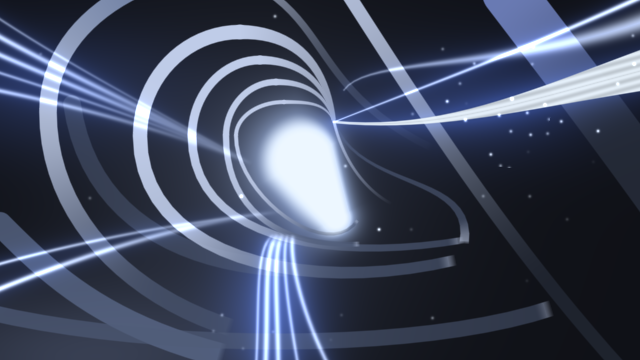
Reproduce this background procedurally as a Shadertoy shader.

```glsl
// Abstract tunnel of silver ribbons and blue light streaks around a white core.

const vec2 CANVAS = vec2(16, 9); // units used throughout
const int STEPS = 20;
const vec3 NIGHT = vec3(0.06, 0.067, 0.09);
const vec3 HAZE = vec3(0.15, 0.17, 0.22);
const vec3 BLUE = vec3(0.24, 0.37, 0.78);
const vec3 SILVER = vec3(0.75, 0.8, 0.91);
const vec3 STEEL = vec3(0.31, 0.36, 0.47);
const vec3 WHITE = vec3(0.93, 0.97, 1);
const vec2 KNOT = vec2(8.35, 5.95); // rings and streaks meet here
const vec2 CORE_TOP = vec2(7.6, 5), CORE_TIP = vec2(8.4, 3.55);
const float STAR_CELL = 0.42;
const int RINGS = 4;
// Per ring: left x, crest, half width; then lower control and end
const vec4 RING_TOP[RINGS] = vec4[RINGS](
  vec4(3.5, 6, 8.2, 0.18), vec4(4.8, 6.5, 7.5, 0.11),
  vec4(5.65, 6.9, 6.95, 0.08), vec4(5.9, 7.1, 6.45, 0.05));
const vec4 RING_END[RINGS] = vec4[RINGS](
  vec4(7.5, 1.6, 11.4, 2.5), vec4(8, 2.4, 11.6, 3),
  vec4(7.2, 2.8, 9, 2.9), vec4(8.2, 2.4, 8.95, 3.5));

float hash(vec2 p) { return fract(sin(dot(p, vec2(127.1, 311.7))) * 43758.5453); }

float spot(vec2 p, vec2 center, vec2 size) {
  vec2 q = (p - center) / size;
  return exp(-dot(q, q));
}

// Distance to a cubic curve, and the parameter found there
vec2 curve(vec2 p, vec4 ab, vec4 cd) {
  vec2 best = vec2(1e3, 0), from = ab.xy;
  for (int i = 1; i <= STEPS; i++) {
    float t = float(i) / float(STEPS), s = 1.0 - t;
    vec2 to = s*s*(s*ab.xy + 3.0*t*ab.zw) + t*t*(3.0*s*cd.xy + t*cd.zw);
    vec2 e = to - from;
    float h = clamp(dot(p - from, e) / dot(e, e), 0.0, 1.0);
    float d = length(p - from - e * h);
    if (d < best.x) best = vec2(d, (float(i) - 1.0 + h) / float(STEPS));
    from = to;
  }
  return best;
}

void ribbon(inout vec3 col, vec2 q, float halfWidth, vec3 tint, float alpha) {
  float aa = CANVAS.y / iResolution.y, cap = min(1.0, 60.0 - 60.0 * q.y);
  col = mix(col, tint, alpha * cap * (1.0 - smoothstep(-aa, aa, q.x - halfWidth)));
}

void streak(inout vec3 col, vec2 q, float halfWidth, float power) {
  col += power * (0.4 * BLUE * exp(-q.x * 6.0) + WHITE * exp(-pow(q.x / halfWidth, 2.0)));
}

void mainImage(out vec4 fragColor, in vec2 fragCoord) {
  vec2 p = fragCoord / iResolution.xy * CANVAS;

  // Dark space with grey and blue haze
  vec3 col = NIGHT + HAZE * 0.75 * spot(p, vec2(6.3, 4.5), vec2(4.2, 3.6));
  col += HAZE * spot(p, vec2(2, 0), vec2(5, 2));
  col += BLUE * 0.24 * spot(p, vec2(12.2, 6.4), vec2(3, 1.4));
  col += BLUE * 0.25 * spot(p, vec2(1, 6.8), vec2(3.2, 1.5));
  col += BLUE * 0.4 * spot(p, vec2(6.8, 1.2), vec2(1.3, 2));

  // Diagonal bands on the right
  vec2 q = curve(p, vec4(12.7, 9.2, 14, 7.5), vec4(15.3, 5.8, 16.8, 3.7));
  ribbon(col, q, 0.65, mix(vec3(0.5, 0.58, 0.85), STEEL * 0.5, smoothstep(0.0, 0.7, q.y)), 0.8);
  q = curve(p, vec4(8.6, 9.3, 10.4, 6.5), vec4(12.6, 3, 15.6, -0.3));
  ribbon(col, q, 0.17, mix(SILVER, STEEL * 0.4, smoothstep(0.0, 0.8, q.y)), 0.9);

  // Outer loop and low sweeping bands
  q = curve(p, vec4(0, 3.4, 1.2, 2.2), vec4(2.5, 0.9, 5.6, 0.1));
  ribbon(col, q, 0.3, STEEL * 1.15, 0.75);
  q = curve(p, vec4(-0.3, 1.2, 4, 0.2), vec4(10.5, 0.2, 13.8, 1.3));
  ribbon(col, q, 0.2, mix(STEEL, SILVER, smoothstep(0.96, 1.0, q.y)), 0.7 - 0.2 * q.y);
  q = curve(p, vec4(1.8, 6.4, 2.2, 3.6), vec4(4.5, 2.4, 7.2, 2.3));
  ribbon(col, q, 0.22, STEEL, 0.5);
  q = curve(p, vec4(1.2, 6.2, 1.2, 3.6), vec4(3.2, 1.6, 5.8, 0.8));
  ribbon(col, q, 0.22, mix(SILVER * 0.9, STEEL, smoothstep(0.0, 0.8, q.y)), 1.0 - 0.5 * q.y);
  q = curve(p, vec4(4.2, 9.6, 2.4, 9), vec4(1.2, 7.8, 1.2, 6.2));
  ribbon(col, q, 0.22, mix(STEEL * 1.3, SILVER * 0.9, q.y), 1.0);

  // Soft light around the core
  vec2 axis = CORE_TIP - CORE_TOP;
  float along = clamp(dot(p - CORE_TOP, axis) / dot(axis, axis), 0.0, 1.0);
  float core = length(p - CORE_TOP - axis * along) - mix(0.78, 0.36, along);
  float leftSide = 1.0 - smoothstep(7.3, 8.9, p.x);
  col += vec3(0.56, 0.64, 0.77) * exp(-max(core, 0.0) * mix(4.5, 1.7, leftSide));

  // Nested rings, from the widest inward
  for (int i = 0; i < RINGS; i++) {
    vec4 top = RING_TOP[i];
    vec2 crest = top.yz, left = vec2(top.x, 5.6), bend = (crest - left) * 0.55;
    q = curve(p, vec4(left, left.x, 2.6 + 0.5 * float(i)), RING_END[i]);
    float dim = smoothstep(0.25, 0.8, q.y) - smoothstep(0.96, 1.0, q.y);
    ribbon(col, q, top.w * (1.0 - 0.25 * q.y), mix(SILVER, STEEL, dim), 1.0 - 0.4 * q.y);
    q = curve(p, vec4(crest, crest.x - bend.x, crest.y), vec4(left.x, left.y + bend.y, left));
    ribbon(col, q, top.w, SILVER, 1.0);
    q = curve(p, vec4(crest, crest.x + bend.x, crest.y), vec4(KNOT + vec2(-0.2, bend.y), KNOT));
    ribbon(col, q, top.w * (1.0 - 0.7 * q.y), SILVER * (1.0 - 0.3 * q.y), 1.0);
  }

  // Thin ribbons near the knot
  q = curve(p, vec4(6.7, 9.2, 8.2, 8.2), vec4(8.1, 6.6, 10.8, 5.3));
  ribbon(col, q, 0.09, mix(SILVER * 0.75, STEEL, q.y), 0.85 - 0.8 * q.y);
  q = curve(p, vec4(KNOT, 9, 4.2), vec4(11.9, 4.7, 11.6, 2.9));
  ribbon(col, q, 0.03 + 0.09 * q.y * q.y, mix(STEEL, SILVER, smoothstep(0.85, 1.0, q.y)), 0.6);
  q = curve(p, vec4(KNOT, 8.6, 4.9), vec4(9.2, 4.2, 9.8, 3.9));
  ribbon(col, q, 0.035, SILVER, 0.8 - 0.8 * q.y);

  // Streaks from the left, and beams below the core
  for (float k = 0.0; k < 5.0; k++) {
    float r = hash(vec2(k, 3)), x = 0.22 * k;
    q = curve(p, vec4(-0.2, 8.65 - 0.47 * k, 2, 7.2 - x), vec4(4, 6.2 - 0.1 * k, 6.3, 4.9));
    streak(col, q, 0.035 + 0.05 * r, (0.35 + 0.5 * r) * (1.0 - q.y));
    q = curve(p, vec4(6.85 + 0.12 * k, 3.15, 6.35 + x, 2.8), vec4(6.5 + x, 1.5, 6.4 + x + 0.015 * k*k*k, -0.2));
    streak(col, q, 0.04 + 0.04 * r, (0.4 + 0.3 * r) * min(1.0, q.y * 6.0));
    if (k > 1.0) continue;
    q = curve(p, vec4(-0.2, 1.7 + 0.65 * k, 2.5, 2.8 + 0.3 * k), vec4(5, 3.5, 7, 3.7));
    streak(col, q, 0.07 - 0.025 * k, (0.9 - 0.2 * k) * (1.0 - q.y));
  }

  // Fan and fine streaks on the right
  q = curve(p, vec4(KNOT, 11, 5.7), vec4(13.2, 6.5, 16.3, 7.3));
  col += BLUE * 0.3 * exp(-max(q.x - 0.45 * q.y, 0.0) * 3.0);
  ribbon(col, q, 0.03 + 0.5 * q.y * q.y, WHITE * (0.92 + 0.08 * sin(q.x * 32.0)), 0.95);
  q = curve(p, vec4(KNOT, 10.5, 6.8), vec4(13, 7.7, 16.2, 9.15));
  streak(col, q, 0.02 + 0.05 * q.y, 0.4 + 0.5 * q.y);
  q = curve(p, vec4(8.6, 6.75, 9.2, 7.6), vec4(12.5, 7.2, 16.2, 8.5));
  streak(col, q, 0.025 + 0.2 * q.y * q.y, 0.25 + 0.4 * q.y);

  // Scattered sparks
  vec2 cell = floor(p / STAR_CELL);
  vec2 offset = 0.2 + 0.6 * vec2(hash(cell), hash(cell + 17.0));
  float density = 0.02 + 0.4 * spot(p, vec2(12.5, 6.2), vec2(2.2, 1.4));
  float lit = step(hash(cell + 41.0), density) * hash(cell + 73.0);
  col += WHITE * lit * spot(p, (cell + offset) * STAR_CELL, vec2(0.04));

  // Bright core
  col = mix(col, WHITE, 1.0 - smoothstep(-0.15, mix(0.1, 0.45, leftSide), core));
  fragColor = vec4(clamp(col, 0.0, 1.0), 1);
}
```
